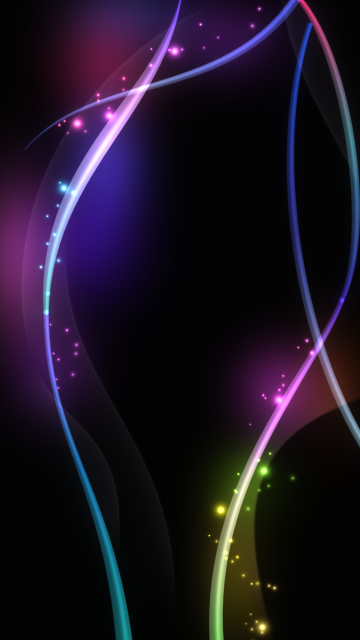
This background is drawn by a Shadertoy shader. Its source:

```glsl
// Glowing ribbons, faint veils and scattered sparks over soft coloured light on black.

vec2 hash22(vec2 p) {
    vec3 q = fract(p.xyx * vec3(.1031, .1030, .0973));
    q += dot(q, q.yzx + 33.33);
    return fract((q.xx + q.yz) * q.zy);
}

// Cubic curve: x = signed distance (positive left of travel), y = parameter
vec2 curve(vec2 p, vec2 a, vec2 b, vec2 c, vec2 d) {
    const int STEPS = 28;
    vec2 nearest = vec2(9., 0.), from = a;
    for (int i = 1; i <= STEPS; i++) {
        float t = float(i) / float(STEPS), s = 1. - t;
        vec2 to = s*s*s*a + 3.*s*s*t*b + 3.*s*t*t*c + t*t*t*d;
        vec2 dir = to - from, rel = p - from;
        float h = clamp(dot(rel, dir) / dot(dir, dir), 0., 1.);
        float dist = length(rel - dir * h);
        if (dist < abs(nearest.x)) {
            float side = dir.x * rel.y - dir.y * rel.x;
            nearest = vec2(side < 0. ? -dist : dist, t + (h - 1.) / float(STEPS));
        }
        from = to;
    }
    return nearest;
}

// Translucent band with bright rim and core; width = start, end, bulge
vec3 ribbon(vec2 k, vec3 width, vec3 c0, vec3 c1, vec3 c2) {
    float t = k.y, d = k.x, aa = .8 / iResolution.y;
    float w = mix(width.x, width.y, t) + width.z * sin(3.14159 * t);
    vec3 tint = t < .5 ? mix(c0, c1, t * 2.) : mix(c1, c2, t * 2. - 1.);
    float body = smoothstep(w + aa, w - aa, abs(d));
    float shade = .5 + .3 * smoothstep(-w, w, d);
    float core = exp(-pow((d - w * .25) / (w * .22 + aa), 2.));
    return tint * (body * shade + .45 * core + .12 * exp(-abs(d) / .012));
}

// Thin grey edge with a fading sheet on its positive side
vec3 veil(vec2 k, float side) {
    float d = k.x * side;
    float fade = smoothstep(0., .15, k.y) * smoothstep(1., .8, k.y);
    float sheet = smoothstep(-.001, .001, d) * exp(-abs(d) / .035);
    return vec3(.055, .05, .06) * fade * (sheet + .7 * exp(-abs(d) / .0015));
}

vec3 glow(vec2 p, vec2 center, vec2 radius, vec3 color) {
    vec2 q = (p - center) / radius;
    return color * exp(-dot(q, q));
}

vec3 spark(vec2 p, vec2 center, float size, vec3 color) {
    float d = length(p - center) / size;
    return color * (.8 * exp(-d * d * .35) + .3 * exp(-d * .6)) + .6 * exp(-d * d * 1.5);
}

// One large spark, with small ones strewn from a to b
vec3 sparks(vec2 p, vec2 main, vec2 a, vec2 b, vec3 color) {
    vec3 sum = spark(p, main, .0052, color);
    for (int i = 0; i < 9; i++) {
        vec2 r = hash22(main * 917. + float(i) * 7.3);
        vec2 center = mix(a, b, (float(i) + r.x) / 9.) + (r.yx - .5) * .045;
        sum += spark(p, center, mix(.001, .0024, r.y), color) * (.4 + .5 * r.x);
    }
    return sum;
}

void mainImage(out vec4 fragColor, in vec2 fragCoord) {
    vec2 p = fragCoord / iResolution.xy * vec2(.5625, 1.);
    vec3 col = vec3(.007);

    // Cool light on the left
    col += glow(p, vec2(.165, .9), vec2(.075, .085), vec3(.36, .07, .18));
    col += glow(p, vec2(.2, .98), vec2(.09, .06), vec3(.08, .1, .26));
    col += glow(p, vec2(.35, .94), vec2(.09, .065), vec3(.18, .05, .25));
    col += glow(p, vec2(.17, .75), vec2(.06, .09), vec3(.18, .13, .5));
    col += glow(p, vec2(.135, .625), vec2(.085, .095), vec3(.15, .03, .4));
    col += glow(p, vec2(.025, .6), vec2(.06, .12), vec3(.42, .15, .36));
    col += glow(p, vec2(.08, .43), vec2(.065, .08), vec3(.18, .05, .25));

    // Warm light on the right, dimmed beyond the veil
    vec2 hem = curve(p, vec2(.565, .378), vec2(.404, .323), vec2(.358, .232), vec2(.43, -.01));
    vec3 warm = glow(p, vec2(.435, .39), vec2(.065, .07), vec3(.34, .09, .34));
    warm += glow(p, vec2(.52, .38), vec2(.06, .1), vec3(.22, .08, .01));
    warm += glow(p, vec2(.4, .24), vec2(.06, .06), vec3(.14, .27, .01));
    warm += glow(p, vec2(.375, .12), vec2(.055, .11), vec3(.24, .2, .01));
    col += warm * mix(1., .3, smoothstep(-.004, .004, hem.x));

    // Veils
    col += veil(hem, -1.);
    col += veil(curve(p, vec2(.365, 1.01), vec2(.04, .87), vec2(0, .57), vec2(.055, .43)), 1.);
    col += veil(curve(p, vec2(.055, .43), vec2(.095, .32), vec2(.215, .335), vec2(.18, .1)), -1.);
    col += veil(curve(p, vec2(.104, .648), vec2(.078, .375), vec2(.299, .336), vec2(.271, 0)), -1.);
    col += veil(curve(p, vec2(.44, 1.02), vec2(.45, .88), vec2(.53, .79), vec2(.565, .7)), 1.);

    // Ribbons
    col += ribbon(curve(p, vec2(.283, 1.005), vec2(.247, .831), vec2(.068, .74), vec2(.072, .512)),
        vec3(.001, .004, .01), vec3(.25, .13, .6), vec3(.8, .68, .75), vec3(.1, .6, .4));
    col += ribbon(curve(p, vec2(.072, .512), vec2(.074, .31), vec2(.169, .245), vec2(.195, -.01)),
        vec3(.004, .013, -.003), vec3(.28, .3, .6), vec3(.05, .35, .55), vec3(.08, .5, .5));
    col += ribbon(curve(p, vec2(.039, .766), vec2(.143, .889), vec2(.352, .837), vec2(.465, 1.005)),
        vec3(.0005, .007, .001), vec3(.06, .08, .25), vec3(.3, .4, .55), vec3(.2, .25, .7));
    col += ribbon(curve(p, vec2(.465, 1.005), vec2(.54, .922), vec2(.586, .648), vec2(.534, .531)),
        vec3(.004, .004, .003), vec3(.75, .12, .32), vec3(.2, .42, .45), vec3(.14, .1, .5));
    col += ribbon(curve(p, vec2(.534, .531), vec2(.488, .414), vec2(.319, .245), vec2(.339, -.01)),
        vec3(.004, .011, 0), vec3(.2, .1, .55), vec3(.7, .45, .78), vec3(.4, .7, .35));
    col += ribbon(curve(p, vec2(.484, .961), vec2(.423, .779), vec2(.456, .492), vec2(.568, .305)),
        vec3(.004, .007, .001), vec3(.06, .2, .6), vec3(.16, .16, .45), vec3(.4, .55, .6));

    // Sparks
    col += sparks(p, vec2(.273, .92), vec2(.22, .89), vec2(.41, .99), vec3(.8, .25, .8));
    col += sparks(p, vec2(.121, .807), vec2(.09, .78), vec2(.21, .89), vec3(.9, .2, .55));
    col += sparks(p, vec2(.171, .819), vec2(.1, .5), vec2(.1, .4), vec3(.75, .2, .7));
    col += sparks(p, vec2(.1, .706), vec2(.1, .73), vec2(.06, .54), vec3(.1, .6, .6));
    col += sparks(p, vec2(.436, .375), vec2(.41, .345), vec2(.485, .46), vec3(.75, .2, .75));
    col += sparks(p, vec2(.413, .264), vec2(.445, .28), vec2(.36, .22), vec3(.4, .75, .1));
    col += sparks(p, vec2(.345, .203), vec2(.34, .17), vec2(.39, .1), vec3(.75, .7, .05));
    col += sparks(p, vec2(.41, .02), vec2(.39, .02), vec2(.42, .08), vec3(.7, .6, .2));

    fragColor = vec4(clamp(col, 0., 1.), 1.);
}
```
